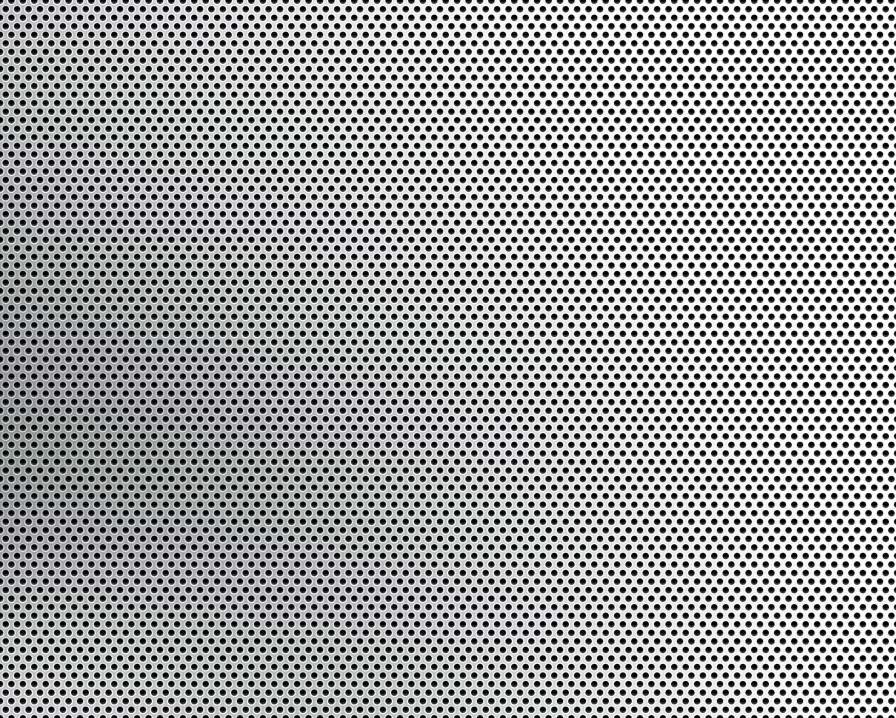
Give the GLSL for this texture, as a WebGL 2 fragment shader.

```glsl
#version 300 es
precision highp float;
// Perforated steel sheet: staggered rows of round holes with pale bevelled
// rims, under a broad diagonal sheen. Two interleaved rectangular lattices
// give the nearest hole; each hole has a slightly different shade.
uniform vec2 u_resolution;
out vec4 fragColor;

float hash(vec2 p) {
  vec3 q = fract(vec3(p.xyx) * 0.1031);
  q += dot(q, q.yzx + 33.33);
  return fract((q.x + q.y) * q.z);
}

// Soft disc of the given radius; edge is the width of one pixel
float disc(float dist, float radius, float edge) {
  return 1.0 - smoothstep(radius - 0.7 * edge, radius + 0.7 * edge, dist);
}

// Broad reflection: bright upper right, dull left and lower middle
float sheen(vec2 uv) {
  float light = 0.05 + 0.8 * uv.x + 0.28 * uv.y;
  vec2 dullSpot = (uv - vec2(0.2, 0.34)) * vec2(2.0, 3.0);
  light -= 0.2 * exp(-dot(dullSpot, dullSpot));
  light += 0.4 * exp(-14.0 * dot(uv, uv));
  return smoothstep(-0.35, 1.0, light);
}

void main() {
  vec2 uv = gl_FragCoord.xy / u_resolution;

  // One unit is the spacing of holes along a row
  float pitch = u_resolution.x / 78.4;
  float edge = 1.0 / pitch;
  vec2 p = gl_FragCoord.xy / pitch - vec2(0.5, 0.72);

  // Nearest hole of the two lattices
  vec2 cell = vec2(1.0, 1.495);
  vec2 evenId = round(p / cell);
  vec2 oddId = floor(p / cell) + 0.5;
  vec2 toEven = p - evenId * cell;
  vec2 toOdd = p - oddId * cell;
  bool isEven = dot(toEven, toEven) < dot(toOdd, toOdd);
  vec2 offset = isEven ? toEven : toOdd;
  vec2 id = isEven ? evenId : oddId;
  float dist = length(offset);
  float vary = hash(id * 2.0 + 200.0) - 0.5;

  // Plate with faint tinted bands
  float light = sheen(uv);
  vec3 plate = mix(vec3(0.44, 0.46, 0.47), vec3(1.0), light);
  plate += vec3(0.01, -0.006, 0.01) * cos(uv.y * 25.0 + uv.x * 5.0);

  // Bevelled rim, brighter on the lower side
  float tilt = -offset.y / max(dist, 0.01);
  vec3 rimColor = min(plate + 0.2 + 0.08 * tilt + 0.04 * vary, vec3(0.98));
  vec3 color = mix(plate, rimColor, disc(dist, 0.39, edge));

  // Hole: black with a grey inner wall showing at the lower edge
  float wall = smoothstep(0.03, 0.25, dist) * smoothstep(-0.3, 0.9, tilt);
  vec3 holeColor = vec3(0.02 + 0.22 * wall + 0.03 * vary);
  color = mix(color, holeColor, disc(dist, 0.28, edge));

  fragColor = vec4(clamp(color, 0.0, 1.0), 1.0);
}
```
